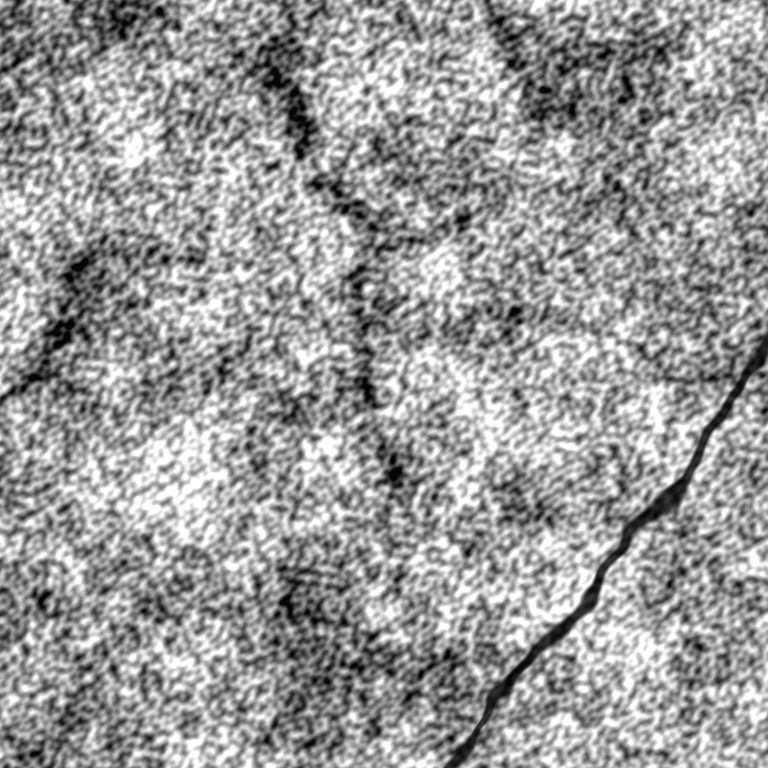
Reproduce this texture procedurally as a three.js fragment shader.

```glsl
// Grey, grainy micrograph-like surface crossed by one sharp crack and softer veins.
// Stretched gradient noise makes fine grain over broad clouds; bent, noise-warped
// segments darken it into veins.

varying vec2 vUv;

const float TAU = 6.2831853;
const float BASE_TONE = 0.615;
const float GRAIN_FREQ = 29.0;    // cells across the canvas, coarsest grain octave
const float GRAIN_AMP = 0.26;
const float GRAIN_GAIN = 1.58;    // above one: the finest grain is the strongest
const float GRAIN_ANGLE = 0.75;   // direction of the slight streaking
const float GRAIN_SQUEEZE = 0.78; // frequency along the streaks
const float CLOUD_FREQ = 3.0;
const float CLOUD_AMP = 0.27;
const float CLOUD_GAIN = 1.1;
const float LACUNARITY = 1.95;
const float CRACK_WIDTH = 0.0075;
const float CRACK_TONE = 0.07;
const float VEIN_WIDTH = 0.014;
const float VEIN_DEPTH = 0.38;

mat2 rotation(float angle) {
  float c = cos(angle), s = sin(angle);
  return mat2(c, s, -s, c);
}

// Pseudo-random unit vector for a lattice point
vec2 latticeGradient(vec2 cell) {
  vec3 q = fract(cell.xyx * vec3(0.1031, 0.1030, 0.0973));
  q += dot(q, q.yzx + 33.33);
  float angle = TAU * fract((q.x + q.y) * q.z);
  return vec2(cos(angle), sin(angle));
}

float gradientNoise(vec2 p) {
  vec2 cell = floor(p), f = fract(p);
  vec2 w = f * f * f * (f * (f * 6.0 - 15.0) + 10.0);
  vec2 e = vec2(1.0, 0.0);
  float a = dot(latticeGradient(cell), f);
  float b = dot(latticeGradient(cell + e.xy), f - e.xy);
  float c = dot(latticeGradient(cell + e.yx), f - e.yx);
  float d = dot(latticeGradient(cell + e.xx), f - e.xx);
  return mix(mix(a, b, w.x), mix(c, d, w.x), w.y);
}

// Three rotated octaves, so that the lattices never line up
float layeredNoise(vec2 p, float amp, float gain) {
  mat2 turn = rotation(0.9);
  float sum = 0.0;
  for (int i = 0; i < 3; i++) {
    sum += amp * gradientNoise(p);
    p = turn * p * LACUNARITY + 17.3;
    amp *= gain;
  }
  return sum;
}

// Approximate distance to a segment bowed sideways; positive bend goes left of a to b
float bentDistance(vec2 p, vec2 a, vec2 b, float bend) {
  vec2 along = b - a;
  float t = clamp(dot(p - a, along) / dot(along, along), 0.0, 1.0);
  vec2 side = normalize(vec2(-along.y, along.x));
  return length(p - a - along * t - side * bend * 4.0 * t * (1.0 - t));
}

// Soft-edged darkness of a vein
float vein(vec2 p, vec2 a, vec2 b, float bend) {
  float d = bentDistance(p, a, b, bend) / VEIN_WIDTH;
  return exp(-d * d);
}

float veins(vec2 p) {
  // Large fold at the top
  float v = vein(p, vec2(0.32, 1.02), vec2(0.45, 0.73), -0.015);
  v = max(v, vein(p, vec2(0.45, 0.73), vec2(0.60, 0.73), -0.035));
  v = max(v, 0.75 * vein(p, vec2(0.60, 1.02), vec2(0.70, 0.86), 0.015));
  // Central stem and its branch
  v = max(v, 0.85 * vein(p, vec2(0.47, 0.66), vec2(0.48, 0.53), -0.012));
  v = max(v, 0.75 * vein(p, vec2(0.48, 0.53), vec2(0.51, 0.37), -0.01));
  v = max(v, 0.70 * vein(p, vec2(0.48, 0.53), vec2(0.78, 0.57), 0.025));
  // Short marks near the borders
  v = max(v, 1.2 * vein(p, vec2(0.108, 0.66), vec2(0.075, 0.55), 0.0));
  v = max(v, vein(p, vec2(0.06, 0.51), vec2(-0.02, 0.45), 0.0));
  v = max(v, 1.1 * vein(p, vec2(0.375, 0.09), vec2(0.345, 0.03), 0.0));
  v = max(v, 0.5 * vein(p, vec2(0.93, 0.78), vec2(0.99, 0.66), 0.0));
  return v;
}

void main() {
  // Bend the coordinates so that lines wander
  vec2 wander = vec2(gradientNoise(vUv * 9.0 + 3.7), gradientNoise(vUv * 9.0 + 41.2));
  vec2 jitter = vec2(gradientNoise(vUv * 25.0 + 7.1), gradientNoise(vUv * 25.0 + 63.4));
  vec2 p = vUv + 0.028 * wander + 0.012 * jitter;

  // Clouds and streaked grain
  vec2 grainAxes = (vUv * rotation(GRAIN_ANGLE)) * vec2(GRAIN_SQUEEZE, 1.0);
  float grain = layeredNoise(grainAxes * GRAIN_FREQ + 11.0, GRAIN_AMP, GRAIN_GAIN);
  float clouds = layeredNoise(vUv * CLOUD_FREQ + 5.3, CLOUD_AMP, CLOUD_GAIN);
  float tone = BASE_TONE + grain + clouds;

  // Patchy soft veins
  float patchiness = clamp(0.85 + 1.2 * gradientNoise(vUv * 17.0 + 29.0), 0.3, 1.3);
  tone -= VEIN_DEPTH * patchiness * veins(p);

  // Sharp diagonal crack with a faint light rim
  float crack = min(bentDistance(p, vec2(0.575, -0.03), vec2(0.79, 0.25), 0.012),
                    bentDistance(p, vec2(0.79, 0.25), vec2(1.03, 0.61), -0.01));
  float width = CRACK_WIDTH * (1.0 + 0.7 * gradientNoise(vUv * 14.0 + 80.0));
  tone += 0.07 * exp(-crack * crack / 0.0012);
  float inside = 1.0 - smoothstep(0.5 * width, 1.5 * width, crack);
  tone = mix(tone, CRACK_TONE + 0.2 * grain, 0.93 * inside);

  gl_FragColor = vec4(vec3(clamp(tone, 0.02, 1.0)), 1.0);
}
```
